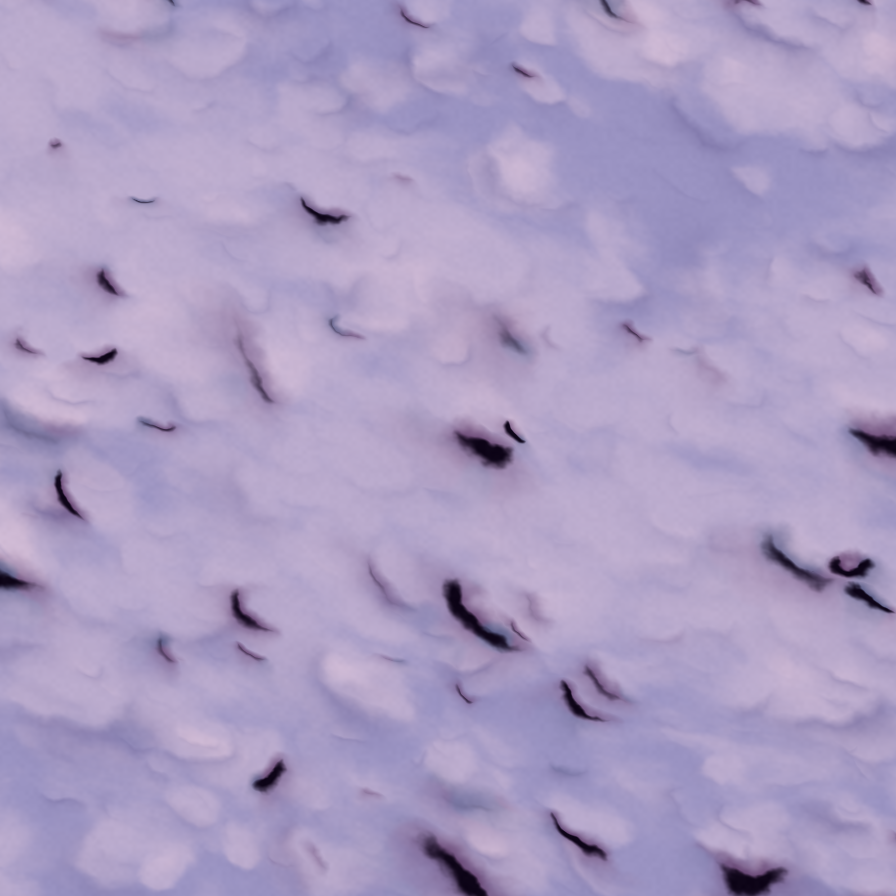
Write a WebGL 1 fragment shader that draws this texture.

```glsl
precision highp float;

uniform vec2 u_resolution;

const vec3 SHADE_BLUE = vec3(0.605, 0.578, 0.762);
const vec3 SNOW_PINK = vec3(0.735, 0.675, 0.808);
const vec3 HIGHLIGHT = vec3(0.840, 0.750, 0.845);
const vec3 HOLLOW = vec3(0.440, 0.405, 0.610);
const vec3 MAUVE = vec3(0.400, 0.260, 0.440);
const vec3 SLATE = vec3(0.290, 0.310, 0.480);
const vec3 INK = vec3(0.050, 0.015, 0.090);

const float SLOPE = 0.36;          // downhill tilt of the drifts, radians
const float STRETCH = 1.35;        // length of a mound over its height
const float WARP = 0.10;
const float RAGGED = 0.024;
const float CREVICE_DEPTH = 0.10;  // in mound cells
const float GRAIN = 0.016;
const float GRAIN_CELLS = 200.0;

float hash(vec2 p) {
  return fract(sin(dot(p, vec2(127.1, 311.7))) * 43758.5453);
}

vec2 hash2(vec2 p) {
  return vec2(hash(p), hash(p + 57.3));
}

float noise(vec2 p) {
  vec2 i = floor(p);
  vec2 f = fract(p);
  f = f * f * (3.0 - 2.0 * f);
  return mix(mix(hash(i), hash(i + vec2(1.0, 0.0)), f.x),
             mix(hash(i + vec2(0.0, 1.0)), hash(i + 1.0), f.x), f.y);
}

float fbm(vec2 p) {
  float sum = 0.0;
  float weight = 0.5;
  for (int i = 0; i < 4; i++) {
    sum += weight * noise(p);
    p = mat2(0.8, 0.6, -0.6, 0.8) * p * 2.0 + 11.7;
    weight *= 0.5;
  }
  return sum / 0.9375;
}

// Scattered mounds: x body, y hollow below, z crevice halo, w crevice
vec4 mounds(vec2 p, float cells, float seed, float creviceShare) {
  vec2 grid = p * cells;
  vec2 home = floor(grid);
  vec4 result = vec4(0.0);
  for (int j = -1; j <= 1; j++) {
    for (int i = -1; i <= 1; i++) {
      vec2 cell = home + vec2(float(i), float(j));
      vec2 place = hash2(cell + seed);
      vec2 form = hash2(cell + seed + 19.1);
      vec2 power = hash2(cell + seed + 83.7);
      vec2 q = grid - cell - 0.5 - (place - 0.5) * 0.7;
      float dist = length(q);
      float radius = mix(0.22, 0.48, form.x);
      float rim = dist - radius;
      float turn = (form.y - 0.5) * 2.0;
      float under = dot(q, vec2(sin(turn), -cos(turn))) / max(dist, 0.001);

      // Open cracks vary from faint smudges to black
      float chance = hash(cell + seed + 41.9);
      float open = smoothstep(1.0 - creviceShare, 1.0 - 0.4 * creviceShare, chance);

      // Soft on the upper side, crisper underneath
      float edge = radius * mix(0.9, 0.3, smoothstep(-0.3, 0.8, under));
      float bulge = max(mix(0.15, 1.0, power.x), open * 0.9);
      float body = (1.0 - smoothstep(-edge, 0.05, rim)) * bulge;

      // Shadow starts at the rim and fades away from the mound
      float arc = smoothstep(0.1, 1.0, under);
      float outside = max(rim, 0.0);
      float start = smoothstep(-0.14, 0.03, rim);
      float hollow = arc * start * exp(-outside * 7.0) * power.y * power.y;

      float tip = smoothstep(0.5, 1.0, under);
      float halo = open * tip * smoothstep(-0.18, 0.02, rim) * exp(-outside * 6.5);
      float depth = CREVICE_DEPTH * (0.25 + tip);
      float crevice = open * tip * smoothstep(-0.06, 0.03, rim)
                    * exp(-outside * outside / (depth * depth));
      result = max(result, vec4(body, hollow, halo, crevice));
    }
  }
  return result;
}

void main() {
  vec2 uv = gl_FragCoord.xy / u_resolution;

  // Axes along and across the slope
  float c = cos(SLOPE);
  float s = sin(SLOPE);
  vec2 p = vec2(c * uv.x - s * uv.y, (s * uv.x + c * uv.y) * STRETCH) + 3.0;
  vec2 bend = vec2(fbm(p * 6.0), fbm(p * 6.0 + 31.0)) - 0.5;
  vec2 fray = vec2(fbm(p * 30.0), fbm(p * 30.0 + 17.0)) - 0.5;
  vec2 w = p + bend * WARP + fray * RAGGED;

  // Three sizes of mounds, calmer in some places
  float rough = smoothstep(0.34, 0.60, fbm(p * 2.2 + 5.0));
  vec4 large = mounds(w, 5.0, 2.0, 0.34);
  vec4 middle = mounds(w, 8.5, 37.0, 0.24);
  vec4 small = mounds(w, 15.0, 71.0, 0.14);
  float body = 0.55 * large.x + 0.35 * middle.x + 0.10 * small.x;
  float hollow = max(large.y * 0.75, max(middle.y * 0.75, small.y * 0.5));
  float halo = max(large.z, max(middle.z, small.z * 0.8));
  float crevice = max(large.w, max(middle.w * 0.95, small.w * 0.65));

  // Snow tone from broad drifts, mounds and fine wisps
  float drift = fbm(p * vec2(2.6, 3.2) + 9.0) - 0.5;
  float wisp = fbm(p * vec2(14.0, 22.0) + bend * 1.5) - 0.5;
  float light = 0.60 + 1.4 * drift + 0.75 * wisp + mix(0.7, 1.5, rough) * (body - 0.22);
  vec3 color = mix(SHADE_BLUE, SNOW_PINK, smoothstep(0.05, 0.75, light));
  color = mix(color, HIGHLIGHT, 0.8 * smoothstep(0.75, 1.45, light));

  // Hollows, then the tinted and black parts of the crevices
  float patchy = 0.6 + 0.8 * fbm(p * 20.0 + 4.0);
  color = mix(color, HOLLOW, min(0.95 * hollow * patchy * mix(0.45, 1.0, rough), 1.0));
  vec3 tint = mix(MAUVE, SLATE, smoothstep(0.5, 0.75, noise(p * 24.0)));
  color = mix(color, tint, min(0.9 * halo * patchy, 1.0));
  float broken = mix(0.65, 1.2, fbm(p * 26.0 + 8.0));
  color = mix(color, INK, smoothstep(0.28, 0.85, crevice * broken));

  color += GRAIN * (noise(uv * GRAIN_CELLS) - 0.5);
  gl_FragColor = vec4(color, 1.0);
}
```
